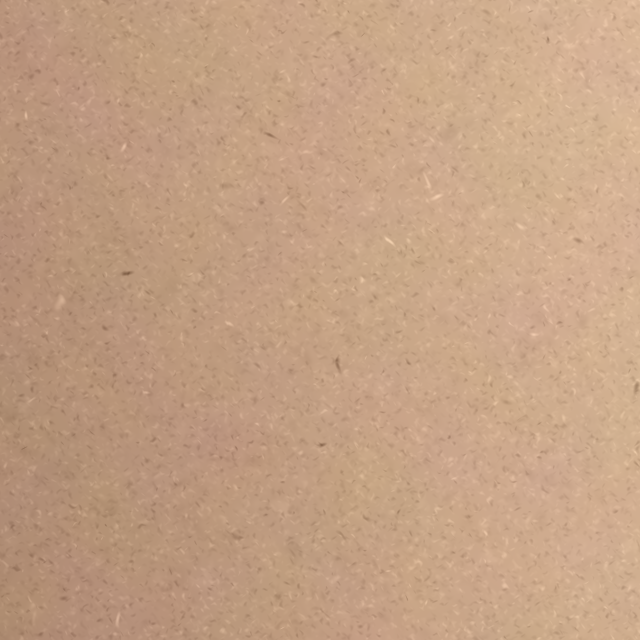
Reproduce this texture procedurally as a three.js fragment shader.

```glsl
varying vec2 vUv;

vec3 hash3(vec2 cell) {
  vec3 h = fract(cell.xyx * vec3(0.1031, 0.1030, 0.0973));
  h += dot(h, h.yxz + 33.33);
  return fract((h.xxy + h.yzz) * h.zyx);
}

// Signed sum of scattered ragged grains: positive is light, negative is dark
float grains(vec2 p, float density, vec2 size, float lightShare) {
  p += 0.13 * sin(p.yx * 4.3 + 1.7 * sin(p * 1.9));
  vec2 home = floor(p);
  float sum = 0.0;
  for (int j = -1; j <= 1; j++) {
    for (int i = -1; i <= 1; i++) {
      vec2 cell = home + vec2(float(i), float(j));
      vec3 place = hash3(cell + 17.0);
      vec3 look = hash3(cell + 241.0);
      vec2 offset = p - cell - place.xy;
      float angle = -0.5 + (look.x - 0.5) * 2.4;
      float c = cos(angle), s = sin(angle);
      vec2 along = vec2(c * offset.x + s * offset.y, c * offset.y - s * offset.x);
      float d = length(along / (size * mix(0.6, 1.1, look.y)));
      float tone = fract(place.z * 7.31) < lightShare ? 0.8 : -1.0;
      float strength = step(place.z, density) * mix(0.25, 1.0, look.z * look.z);
      sum += tone * strength * (1.0 - smoothstep(0.0, 1.0, d));
    }
  }
  return sum;
}

// Layered sines, bent to give irregular soft patches
float patches(vec2 p) {
  p += 0.7 * sin(p.yx * 1.3 + vec2(0.4, 2.1));
  float broad = sin(p.x + 0.6 * p.y) * sin(p.y * 1.2 - 0.5 * p.x + 1.0);
  float small = sin(p.x * 2.3 - p.y * 1.1 + 2.0) * sin(p.y * 2.7 + p.x * 0.8);
  return 0.65 * broad + 0.35 * small;
}

void main() {
  // Side light, darkest at the lower left
  float light = 0.77 * vUv.x + 0.23 * vUv.y + 0.04 * patches(vUv * 5.0 + 3.0);
  vec3 shadowTan = vec3(0.675, 0.535, 0.442);
  vec3 middleTan = vec3(0.78, 0.64, 0.527);
  vec3 brightTan = vec3(0.853, 0.722, 0.598);
  vec3 color = mix(shadowTan, middleTan, clamp(light / 0.53, 0.0, 1.0));
  color = mix(color, brightTan, clamp((light - 0.53) / 0.5, 0.0, 1.0));

  // Faint drift between pink and olive
  float tint = patches(vUv * 9.0 + 1.7);
  color += tint * vec3(-0.006, 0.006, -0.01);
  color += 0.007 * patches(vUv.yx * 17.0 + 6.0) * vec3(0.6, 0.5, -1.0);

  // Blurred mottling, soft grains, then small flecks and rare chips
  float relief = 0.03 * grains(vUv * 34.0, 0.8, vec2(0.8, 0.55), 0.5);
  relief += 0.05 * grains(vUv * 74.0 + 9.0, 0.7, vec2(0.75, 0.42), 0.5);
  relief += 0.075 * grains(vUv * 115.0 + 31.0, 0.6, vec2(0.85, 0.5), 0.48);
  relief += 0.11 * grains(vUv * 72.0 + 83.0, 0.35, vec2(0.55, 0.3), 0.42);
  relief += 0.21 * grains(vUv * 24.0 + 57.0, 0.1, vec2(0.32, 0.14), 0.35);
  color += relief * vec3(1.0, 0.98, 0.92);

  gl_FragColor = vec4(color, 1.0);
}
```
